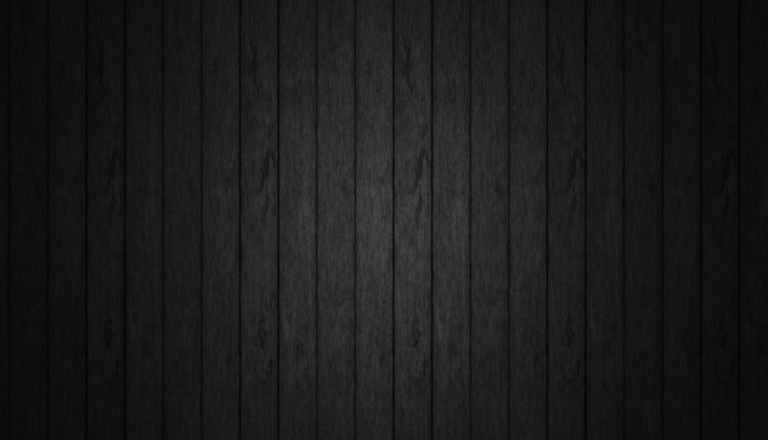
Write a Shadertoy shader that draws this texture.

```glsl
// Dark vertical wooden planks under a soft central spotlight.
// Fine stretched noise makes the grain, a group of four boards repeats
// across the canvas, and an elliptical falloff sets the light.

const float PLANK_WIDTH = 0.05;
const float FIRST_SEAM = 0.0125;
const float GROUP_SIZE = 4.0;

float hash(vec2 p) {
    vec3 q = fract(vec3(p.xyx) * 0.1031);
    q += dot(q, q.yzx + 33.33);
    return fract((q.x + q.y) * q.z);
}

float valueNoise(vec2 p) {
    vec2 cell = floor(p);
    vec2 f = fract(p);
    f = f * f * (3.0 - 2.0 * f);
    float low = mix(hash(cell), hash(cell + vec2(1.0, 0.0)), f.x);
    float high = mix(hash(cell + vec2(0.0, 1.0)), hash(cell + 1.0), f.x);
    return mix(low, high, f.y);
}

float layeredNoise(vec2 p) {
    float sum = 0.0;
    float weight = 0.5;
    for (int i = 0; i < 4; i++) {
        sum += weight * valueNoise(p);
        p = p * 2.03 + 17.0;
        weight *= 0.5;
    }
    return sum;
}

// Soft elliptical spot, 1 at its centre
float softSpot(vec2 p, vec2 centre, vec2 radius) {
    vec2 d = (p - centre) / radius;
    return exp(-dot(d, d));
}

// Brightness of one board; local.x runs 0..1 across it, local.y up the canvas
float woodGrain(vec2 local, float seed) {
    vec2 offset = vec2(seed * 41.0, seed * 23.0 + 60.0);
    float warp = valueNoise(vec2(local.x * 2.0, local.y * 6.0) + offset) - 0.5;
    float x = local.x + warp * 0.14;
    float broad = layeredNoise(vec2(x * 3.0, local.y * 4.0) + offset) - 0.47;
    float fibres = valueNoise(vec2(x * 13.0, local.y * 17.0) + offset) - 0.5;
    float threads = valueNoise(vec2(x * 25.0, local.y * 48.0) + offset) - 0.5;
    float pores = valueNoise(vec2(local.x * 26.0, local.y * 150.0) + offset) - 0.5;
    return 1.0 + broad * 0.26 + fibres * 0.15 + threads * 0.24 + pores * 0.26;
}

// Dark flecks clustered around worn places on a board
float knotFlecks(vec2 local, float seed) {
    float cluster = softSpot(local, vec2(0.74, 0.59), vec2(0.25, 0.11))
                  + softSpot(local, vec2(0.68, 0.21), vec2(0.30, 0.09))
                  + 0.7 * softSpot(local, vec2(0.35, 0.85), vec2(0.30, 0.13));
    float flecks = layeredNoise(vec2(local.x * 10.0, local.y * 46.0) + seed * 31.0);
    return clamp(cluster, 0.0, 1.0) * smoothstep(0.46, 0.64, flecks);
}

// Pale rubbed streaks
float paleStreaks(vec2 local, float seed) {
    float cluster = softSpot(local, vec2(0.22, 0.26), vec2(0.18, 0.07))
                  + softSpot(local, vec2(0.66, 0.52), vec2(0.18, 0.08));
    float streaks = valueNoise(vec2(local.x * 9.0, local.y * 24.0) + seed * 19.0);
    return cluster * smoothstep(0.4, 0.8, streaks);
}

// Thin soft groove with a faintly shaded, uneven lip
float seamShade(vec2 local, float depth) {
    float distanceToSeam = min(local.x, 1.0 - local.x);
    float wear = valueNoise(vec2(local.x * 6.0, local.y * 40.0) + 9.0);
    float groove = exp(-pow(distanceToSeam / 0.028, 2.0));
    float lip = exp(-distanceToSeam * 14.0);
    return (1.0 - depth * (0.85 + 0.15 * wear) * groove)
         * (1.0 - (0.10 + 0.22 * wear) * lip);
}

float spotlight(vec2 uv) {
    vec2 d = (uv - vec2(0.5, 0.50)) / vec2(0.25, 0.56);
    float glow = exp(-pow(dot(d, d), 0.85));
    float corners = smoothstep(0.25, 0.75, length(uv - 0.5));
    return 0.058 + 0.160 * glow - 0.010 * corners;
}

void mainImage(out vec4 fragColor, in vec2 fragCoord) {
    vec2 uv = fragCoord / iResolution.xy;

    // Board number and position on the board
    float across = (uv.x - FIRST_SEAM) / PLANK_WIDTH;
    float board = mod(floor(across), GROUP_SIZE);
    vec2 local = vec2(fract(across), uv.y);

    // Wood surface
    float wood = woodGrain(local, board + 1.0);
    wood *= 0.95 + 0.10 * hash(vec2(board, 7.0));
    float knotted = 1.0 - step(0.5, abs(board - 2.0));
    float rubbed = step(1.5, board);
    wood *= 1.0 - mix(0.20, 0.46, knotted) * knotFlecks(local, board + 1.0);
    wood += 0.25 * rubbed * paleStreaks(local, board + 1.0);

    // Grooves, each seam with its own depth
    float seam = mod(floor(across + 0.5), GROUP_SIZE);
    float depth = mix(0.48, 0.76, step(1.5, seam));
    wood *= seamShade(local, depth);

    float tone = spotlight(uv) * wood;
    fragColor = vec4(vec3(clamp(tone, 0.0, 1.0)), 1.0);
}
```
